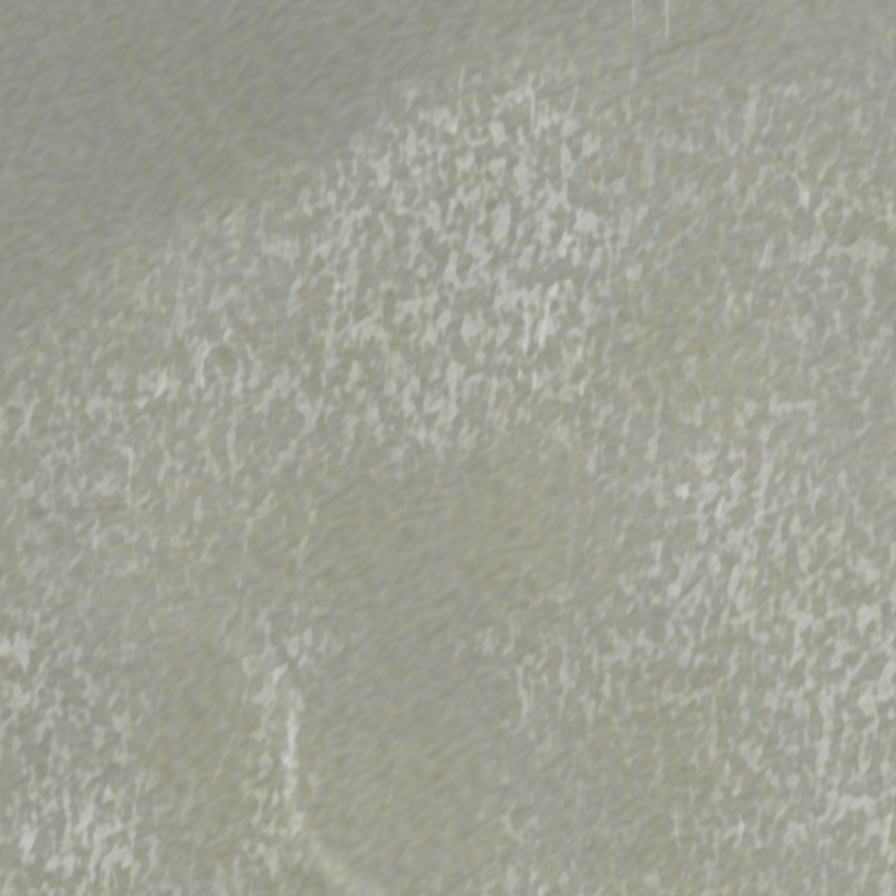
Give the GLSL for this texture, as a WebGL 2 fragment shader.

```glsl
#version 300 es
precision highp float;
// Weathered grey-olive plaster: a smooth dark corner, patches of pale upright
// flecks, thin chalky streaks and a curved vein, all under a soft slanted grain.
// Built from layered gradient noise, gated by a hand-shaped coverage mask.

uniform vec2 u_resolution;
out vec4 outColor;

const vec3 BASE = vec3(0.604, 0.605, 0.556);
const vec3 FLECK_TINT = vec3(0.100, 0.102, 0.116);
const vec3 CHALK_TINT = vec3(0.085, 0.088, 0.092);
const vec3 CORNER_SHADE = vec3(0.030, 0.029, 0.024);
const vec2 FLECK_SCALE = vec2(64.0, 34.0);
const vec2 FINE_FLECK_SCALE = vec2(118.0, 74.0);
const vec2 STREAK_SCALE = vec2(20.0, 4.5);
const vec2 GRAIN_SCALE = vec2(62.0, 128.0);
const float GRAIN_ANGLE = 0.62;
const float GRAIN_STRENGTH = 0.048;
const float LEAN = 0.13;
const float BLUE_MOTTLE = 0.042;
const float RED_MOTTLE = 0.014;

// Random unit gradient for a lattice cell
vec2 cellGradient(vec2 cell) {
    uvec2 q = uvec2(ivec2(cell) + 4096);
    uint h = q.x * 1597334677u ^ q.y * 3812015801u;
    h = (h ^ (h >> 15)) * 2246822519u;
    h ^= h >> 13;
    float angle = float(h & 65535u) / 65536.0 * 6.28319;
    return vec2(cos(angle), sin(angle));
}

float gradientNoise(vec2 p) {
    vec2 i = floor(p), f = p - i;
    vec2 w = f * f * f * (f * (f * 6.0 - 15.0) + 10.0);
    vec2 e = vec2(1.0, 0.0);
    float a = dot(cellGradient(i), f);
    float b = dot(cellGradient(i + e.xy), f - e.xy);
    float c = dot(cellGradient(i + e.yx), f - e.yx);
    float d = dot(cellGradient(i + e.xx), f - e.xx);
    return mix(mix(a, b, w.x), mix(c, d, w.x), w.y);
}

float fbm(vec2 p) {
    float sum = 0.0, amp = 0.6;
    for (int i = 0; i < 4; i++) {
        sum += amp * gradientNoise(p);
        p = mat2(1.6, 1.2, -1.2, 1.6) * p + 7.3;
        amp *= 0.5;
    }
    return sum;
}

// Soft elliptical area, 1 at the centre and 0 outside
float softEllipse(vec2 p, vec2 centre, vec2 radius) {
    return 1.0 - smoothstep(0.45, 1.25, length((p - centre) / radius));
}

// Thin soft line between two points
float softLine(vec2 p, vec2 a, vec2 b, float width) {
    vec2 ab = b - a;
    float t = clamp(dot(p - a, ab) / dot(ab, ab), 0.0, 1.0);
    return 1.0 - smoothstep(0.0, width, length(p - a - ab * t));
}

void main() {
    vec2 uv = gl_FragCoord.xy / u_resolution;
    vec2 warp = vec2(fbm(uv * 7.0 + 3.1), fbm(uv * 7.0 + 41.7));
    vec2 p = uv + 0.045 * warp;
    vec2 leaning = vec2(uv.x - LEAN * uv.y, uv.y) + 0.012 * warp;

    // Where flecks may appear
    float worn = smoothstep(-0.02, 0.13, 0.70 + 0.55 * p.x - p.y);
    float coverage = 0.72 + 0.9 * fbm(uv * 4.5 + 19.0);
    coverage += 0.30 * softEllipse(p, vec2(0.50, 0.76), vec2(0.30, 0.20));
    coverage += 0.30 * softEllipse(p, vec2(0.06, 0.12), vec2(0.16, 0.18));
    coverage += 0.20 * softEllipse(p, vec2(0.92, 0.25), vec2(0.22, 0.32));
    coverage -= 0.65 * softEllipse(p, vec2(0.44, 0.13), vec2(0.12, 0.20));
    coverage -= 0.65 * softEllipse(p, vec2(0.22, 0.17), vec2(0.07, 0.16));
    coverage -= 0.40 * softEllipse(p, vec2(0.48, 0.40), vec2(0.24, 0.11));
    coverage -= 0.50 * softEllipse(p, vec2(0.75, 0.98), vec2(0.30, 0.09));
    coverage = clamp(coverage, 0.08, 1.15) * worn;

    // Upright pale flecks in two sizes
    float fleckField = 0.65 * gradientNoise(leaning * FLECK_SCALE)
                     + 0.50 * gradientNoise(leaning * FINE_FLECK_SCALE + 31.0);
    float fleck = smoothstep(-0.07, 0.43, fleckField + 0.25 * (coverage - 0.6)) * coverage;

    // Long chalky streaks, broken along their length
    float ridge = 1.0 - smoothstep(0.0, 0.09, abs(gradientNoise(leaning * STREAK_SCALE + 5.0)));
    float broken = smoothstep(0.02, 0.35, gradientNoise(uv * vec2(9.0, 6.0) + 63.0));
    float chalk = 0.65 * ridge * broken * worn * smoothstep(-0.2, 0.2, fleckField);

    // Curved vein near the lower edge
    float bend = 0.15 - uv.y;
    float veinX = 0.325 + 25.0 * bend * bend * bend + 0.018 * warp.x;
    float veinDist = abs(uv.x - veinX) / (1.0 + 75.0 * bend * bend);
    float vein = (1.0 - smoothstep(0.0, 0.017, veinDist)) * (1.0 - smoothstep(0.24, 0.34, uv.y));
    chalk = max(chalk, vein * (0.70 + 0.8 * fleckField));

    // Faint hairline cracks
    vec2 crackPoint = uv + 0.02 * warp;
    float crack = softLine(crackPoint, vec2(0.60, 0.89), vec2(0.84, 0.98), 0.006)
                + softLine(crackPoint, vec2(0.03, 0.43), vec2(0.18, 0.435), 0.006);

    // Slanted grain over everything
    float c = cos(GRAIN_ANGLE), s = sin(GRAIN_ANGLE);
    vec2 slanted = mat2(c, -s, s, c) * uv;
    float grain = gradientNoise(slanted * GRAIN_SCALE)
                + 0.5 * gradientNoise(slanted * GRAIN_SCALE * 0.47 + 17.0);

    // Colour
    vec3 color = BASE + 0.014 * uv.x + 0.035 * fbm(uv * 3.0 + 77.0);
    color -= CORNER_SHADE * (1.0 - worn);
    color += FLECK_TINT * fleck + CHALK_TINT * chalk;
    color += GRAIN_STRENGTH * grain - 0.025 * crack;
    float blue = gradientNoise(uv * 58.0 + 9.0) + 0.5 * gradientNoise(uv * 6.0 + 51.0);
    color.b += BLUE_MOTTLE * blue + 0.012 * (uv.y - 0.5);
    color.r += RED_MOTTLE * gradientNoise(uv * 66.0 + 88.0);
    outColor = vec4(clamp(color, 0.0, 1.0), 1.0);
}
```
